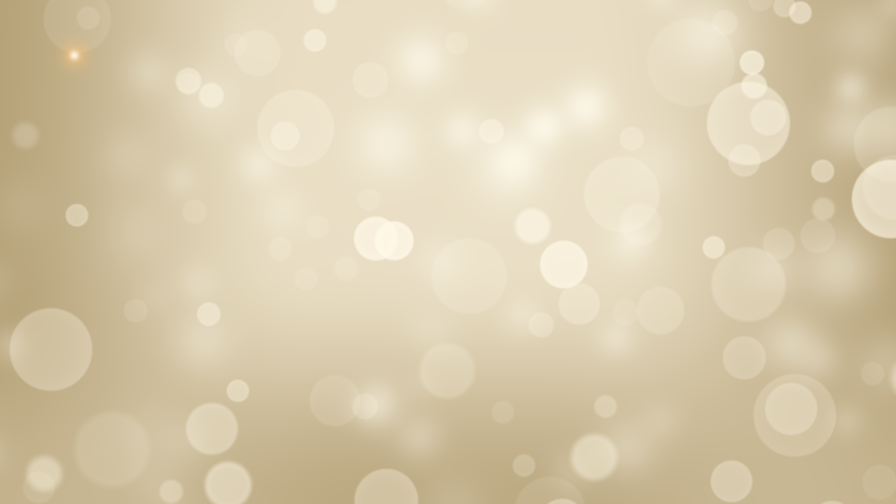
Reproduce this background procedurally as a WebGL 2 fragment shader.

```glsl
#version 300 es
precision highp float;

uniform vec2 u_resolution;
out vec4 fragColor;

const int DISC_COUNT = 88;
const int GLOW_COUNT = 56;
const vec2 DISC_RADIUS = vec2(0.022, 0.088);   // smallest, largest
const vec2 DISC_ALPHA = vec2(0.16, 0.85);      // faintest, strongest
const vec2 DISC_EDGE = vec2(0.003, 0.02);      // sharpest, softest
const vec2 GLOW_RADIUS = vec2(0.035, 0.075);
const vec2 GLOW_ALPHA = vec2(0.2, 0.8);
const vec2 LIGHT_CENTER = vec2(0.57, 0.66);    // fraction of the canvas
const vec2 SPARK_CENTER = vec2(0.083, 0.89);
const vec2 SPREAD_STEP = vec2(0.7549, 0.5698); // even scatter sequence
const float JITTER = 0.3;

const vec3 SHADE = vec3(0.69, 0.61, 0.44);
const vec3 SAND = vec3(0.905, 0.86, 0.755);
const vec3 CREAM = vec3(1.0, 0.975, 0.91);
const vec3 GLOW_WHITE = vec3(1.0, 0.985, 0.93);
const vec3 SPARK_AMBER = vec3(0.98, 0.76, 0.45);

vec4 hash4(float n) {
    return fract(sin(n * vec4(127.1, 311.7, 269.5, 183.3) + 4.7) * 43758.5453);
}

// Even scatter with random offsets, slightly past the canvas borders
vec2 scatter(float n, vec2 offset) {
    return fract(n * SPREAD_STEP + JITTER * offset) * 1.08 - 0.04;
}

// Strength of the light at a place on the canvas
float lightAt(vec2 uv) {
    vec2 d = (uv - LIGHT_CENTER) / vec2(0.42, 0.48);
    return exp(-dot(d, d));
}

vec3 backdrop(vec2 uv) {
    float side = abs(uv.x - 0.5);
    float sideShade = smoothstep(0.15, 0.55, side) * mix(0.35, 0.95, smoothstep(0.0, 0.45, uv.y));
    float floorShade = 0.8 * (1.0 - smoothstep(0.0, 0.5, uv.y))
                     * (1.0 - 0.6 * smoothstep(0.1, 0.45, side));
    return mix(SHADE, SAND, clamp(1.0 - sideShade - floorShade, 0.0, 1.0));
}

void main() {
    vec2 uv = gl_FragCoord.xy / u_resolution;
    vec2 aspect = vec2(u_resolution.x / u_resolution.y, 1.0);
    vec2 p = uv * aspect;
    float pixel = 1.0 / u_resolution.y;

    vec3 color = backdrop(uv);
    color = mix(color, CREAM, 0.14 * lightAt(uv));

    // Blurred glows, strongest near the light
    for (int i = 0; i < GLOW_COUNT; i++) {
        float n = float(i) + 1.0;
        vec4 h = hash4(n + 200.0);
        vec2 center = scatter(n + 0.37, h.xy);
        float radius = mix(GLOW_RADIUS.x, GLOW_RADIUS.y, h.z * h.z);
        float d = length(p - center * aspect) / radius;
        float alpha = mix(GLOW_ALPHA.x, GLOW_ALPHA.y, h.w) * mix(0.2, 1.1, lightAt(center));
        color = mix(color, GLOW_WHITE, alpha * exp(-d * d));
    }

    // Translucent discs with a faintly brighter rim
    for (int i = 0; i < DISC_COUNT; i++) {
        float n = float(i) + 1.0;
        vec4 h = hash4(n);
        vec4 look = hash4(n + 500.0);
        vec2 center = scatter(n, h.xy);
        float radius = mix(DISC_RADIUS.x, DISC_RADIUS.y, h.z * h.z * h.z);
        float edge = max(mix(DISC_EDGE.x, DISC_EDGE.y, pow(look.x, 8.0)), pixel);
        float d = length(p - center * aspect);
        float cover = 1.0 - smoothstep(radius - edge, radius + edge, d);
        float rim = 0.88 + 0.12 * smoothstep(0.6, 1.0, d / radius);
        float alpha = mix(DISC_ALPHA.x, DISC_ALPHA.y, h.w * h.w) * mix(0.6, 1.1, lightAt(center));
        color = mix(color, CREAM, alpha * cover * rim);
    }

    // Small amber spark
    float sparkDist = length(p - SPARK_CENTER * aspect);
    color = mix(color, SPARK_AMBER, 0.6 * exp(-pow(sparkDist / 0.024, 2.0)));
    color = mix(color, GLOW_WHITE, 0.9 * exp(-pow(sparkDist / 0.009, 2.0)));

    fragColor = vec4(color, 1.0);
}
```
